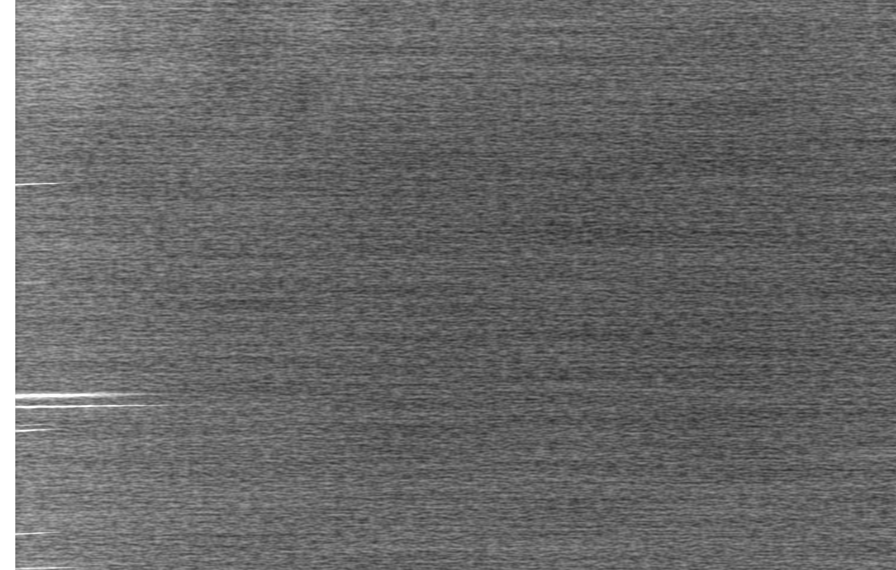
Reproduce this texture procedurally as a Shadertoy shader.

```glsl
// Grey horizontal grain beside a white margin, with bright streaks fading in from the left.

const float MARGIN = 0.0172;
const vec3 WHITE = vec3(1.0);
const int STREAK_COUNT = 9;

// Each streak: height, length, half thickness, brightness
const vec4 STREAKS[STREAK_COUNT] = vec4[STREAK_COUNT](
    vec4(0.676, 0.075, 0.0019, 0.50),
    vec4(0.504, 0.070, 0.0028, 0.16),
    vec4(0.305, 0.170, 0.0046, 0.65),
    vec4(0.286, 0.215, 0.0024, 0.60),
    vec4(0.253, 0.050, 0.0020, 0.22),
    vec4(0.244, 0.060, 0.0024, 0.45),
    vec4(0.063, 0.060, 0.0019, 0.40),
    vec4(0.002, 0.100, 0.0022, 0.35),
    vec4(0.967, 0.100, 0.0050, 0.08));

// Unit gradient at a lattice point, from an integer hash
vec2 latticeGradient(vec2 cell, float seed) {
    uvec2 c = uvec2(ivec2(cell) + 4096);
    uint h = c.x * 1597334677u ^ c.y * 3812015801u ^ uint(seed) * 2654435769u;
    h = (h ^ (h >> 16)) * 2246822519u;
    h = (h ^ (h >> 13)) * 3266489917u;
    h ^= h >> 16;
    float angle = float(h & 65535u) * 6.28318 / 65536.0;
    return vec2(cos(angle), sin(angle));
}

float gradientNoise(vec2 p, float seed) {
    vec2 cell = floor(p);
    vec2 f = p - cell;
    vec2 w = f * f * f * (f * (f * 6.0 - 15.0) + 10.0);
    vec2 e = vec2(1.0, 0.0);
    float a = dot(latticeGradient(cell, seed), f);
    float b = dot(latticeGradient(cell + e.xy, seed), f - e.xy);
    float c = dot(latticeGradient(cell + e.yx, seed), f - e.yx);
    float d = dot(latticeGradient(cell + e.xx, seed), f - e.xx);
    return mix(mix(a, b, w.x), mix(c, d, w.x), w.y);
}

// Broad light: bright at the left and top, darkest right of centre
float baseTone(vec2 uv) {
    float left = 0.155 * exp(-4.2 * uv.x);
    float top = 0.095 * smoothstep(0.66, 1.0, uv.y) * (1.0 - 0.45 * uv.x);
    float bottom = 0.05 * smoothstep(0.38, 0.0, uv.y);
    float rightEdge = 0.02 * smoothstep(0.8, 1.0, uv.x);
    return 0.338 + left + top + bottom + rightEdge;
}

// Short fine dashes over longer, thinner row streaks
float grain(vec2 p) {
    float dashes = 0.17 * gradientNoise(p * vec2(48.0, 232.0), 1.0);
    float specks = 0.12 * gradientNoise(p * vec2(120.0, 251.0) + 0.37, 2.0);
    float rows = 0.10 * gradientNoise(p * vec2(3.5, 173.0), 3.0);
    float bands = 0.05 * gradientNoise(p * vec2(1.3, 38.0), 4.0);
    return dashes + specks + rows + bands;
}

// Faint leaning smudges in the upper left
float smudges(vec2 p, vec2 uv) {
    float mask = smoothstep(0.68, 0.86, uv.y) * smoothstep(0.65, 0.3, uv.x);
    return 0.09 * mask * gradientNoise(vec2(p.x * 13.0 - p.y * 4.0, p.y * 5.0), 5.0);
}

// One tapering line starting at x = 0
float streak(vec2 q, vec4 s, float pixel) {
    float along = clamp(q.x / s.y, 0.0, 1.0);
    float halfWidth = max(s.z * (1.0 - 0.5 * along), 0.55 * pixel);
    float offset = (q.y - s.x - 0.004 * along) / halfWidth;
    return s.w * exp(-offset * offset) * (1.0 - smoothstep(0.35, 1.0, along));
}

float allStreaks(vec2 q, float pixel) {
    float light = 0.0;
    for (int i = 0; i < STREAK_COUNT; i++) {
        light += streak(q, STREAKS[i], pixel);
    }
    return light;
}

void mainImage(out vec4 fragColor, in vec2 fragCoord) {
    vec2 uv = fragCoord / iResolution.xy;
    vec2 p = fragCoord / iResolution.y;
    vec2 pixel = 1.0 / iResolution.xy;
    float fromMargin = uv.x - MARGIN;

    float tone = baseTone(uv);
    tone += grain(p) * (0.7 + 0.75 * tone) + smudges(p, uv);
    tone += allStreaks(vec2(max(fromMargin, 0.0), uv.y), pixel.y);

    // Thin shadow where the grain meets the margin
    tone -= 0.12 * exp(-max(fromMargin, 0.0) / 0.0018);

    float inside = smoothstep(-0.5 * pixel.x, 0.5 * pixel.x, fromMargin);
    vec3 colour = mix(WHITE, vec3(clamp(tone, 0.0, 0.99)), inside);
    fragColor = vec4(colour, 1.0);
}
```
